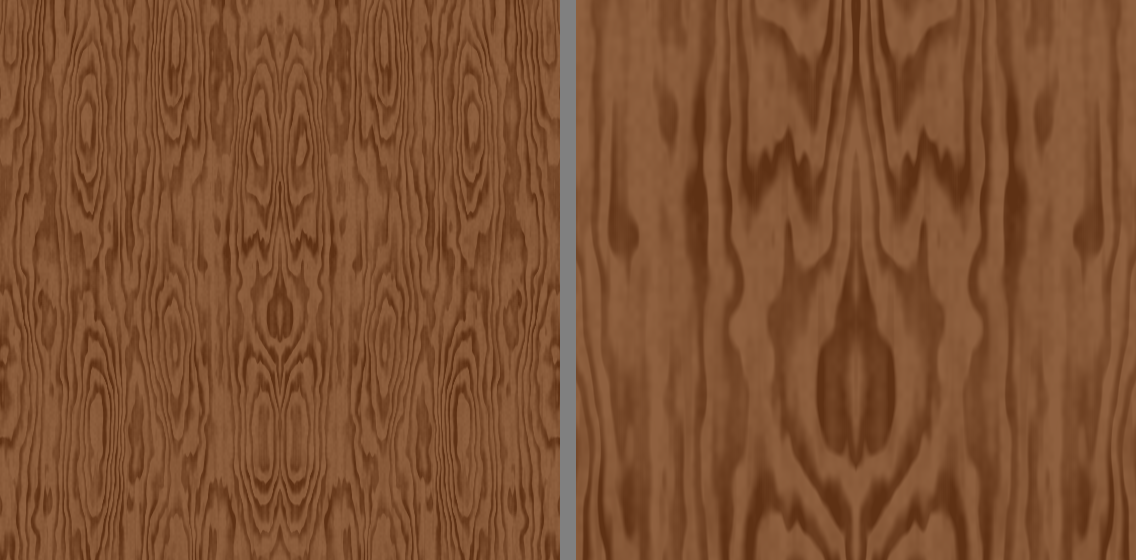
Left: the whole. Right: its middle third, enlarged.
A WebGL 2 fragment shader for this texture:

```glsl
#version 300 es
precision highp float;
// Brown oak veneer: two mirrored halves with cathedral grain and oval rings.
uniform vec2 u_resolution;
out vec4 fragColor;

const float TAU = 6.2831853;
const vec3 LIGHT_WOOD = vec3(0.56, 0.377, 0.246);
const vec3 DARK_WOOD = vec3(0.37, 0.193, 0.08);

float hash(vec2 p) {
    vec3 q = fract(vec3(p.xyx) * 0.1031);
    q += dot(q, q.yzx + 33.33);
    return fract((q.x + q.y) * q.z);
}

// Smooth value noise from 0 to 1
float noise(vec2 p) {
    vec2 cell = floor(p);
    vec2 f = fract(p);
    f = f * f * (3.0 - 2.0 * f);
    float low = mix(hash(cell), hash(cell + vec2(1, 0)), f.x);
    float high = mix(hash(cell + vec2(0, 1)), hash(cell + vec2(1, 1)), f.x);
    return mix(low, high, f.y);
}

// Layered noise from 0 to 1
float fbm(vec2 p, int octaves) {
    float sum = 0.0, weight = 0.5, total = 0.0;
    for (int i = 0; i < octaves; i++) {
        sum += weight * noise(p);
        total += weight;
        p = p * 2.03 + vec2(17.3, 9.1);
        weight *= 0.5;
    }
    return sum / total;
}

// Growth height: columns of tall hills whose contours become the grain
float growthHeight(vec2 p, float spacing, float rowHeight) {
    p.x += 0.024 * (noise(vec2(p.x * 5.0, p.y * 4.0) + 40.0) - 0.5);
    float column = (p.x - 0.02) / spacing;
    float id = floor(column + 0.5);
    float ridge = cos(TAU * column);
    float crest = 0.5 + 0.5 * ridge;
    float rowStart = 0.29 + 0.09 * cos(0.5 * TAU * id) + 0.08 * (hash(vec2(id, 7.0)) - 0.5);
    float hills = cos(TAU * (p.y - rowStart) / rowHeight);
    return 1.9 * ridge + 1.5 * crest * hills;
}

// One growth ring: slow darkening, then a sharper edge
float ringBand(float height, float blur) {
    float s = fract(height);
    float band = smoothstep(0.3, 0.72, s) * (1.0 - smoothstep(0.82, 1.0, s));
    return mix(band, 0.4, smoothstep(0.5, 1.1, blur));
}

void main() {
    vec2 uv = gl_FragCoord.xy / u_resolution;
    vec2 p = vec2(0.5 - abs(uv.x - 0.5), uv.y);

    // Ring contours, bent broadly and split into long thin upright lines
    float height = growthHeight(p, 0.148, 0.53);
    height += 2.4 * fbm(p * vec2(13.0, 4.5) + 3.0, 2);
    height += 1.5 * noise(p * vec2(48.0, 5.0) + 19.0);
    height += 0.5 * noise(p * vec2(44.0, 30.0) + 11.0);
    float blur = fwidth(height);
    float slope = blur * u_resolution.y;
    float fray = noise(p * vec2(200.0, 42.0) + 5.0) - 0.5;
    float band = ringBand(height + 0.34 * fray, blur);

    // Uneven stain, paler where the rings spread out, and thin upright fibres
    float stain = mix(0.62, 1.02, smoothstep(0.25, 0.7, fbm(p * vec2(20.0, 9.0) + 71.0, 2)));
    stain *= mix(0.7, 1.0, smoothstep(5.0, 50.0, slope));
    float fibre = fbm(p * vec2(140.0, 14.0) + 23.0, 2);
    float grain = noise(p * vec2(300.0, 190.0) + 31.0);

    // Short dark pores
    float pore = smoothstep(0.7, 0.92, noise(p * vec2(190.0, 22.0) + 53.0));

    float darkness = 0.86 * band * stain * mix(0.7, 1.2, fibre);
    darkness += 0.3 * (fibre - 0.2) + 0.13 * (grain - 0.5);
    darkness += 0.16 * pore * (1.0 - band);
    fragColor = vec4(mix(LIGHT_WOOD, DARK_WOOD, clamp(darkness, 0.0, 1.0)), 1.0);
}
```
